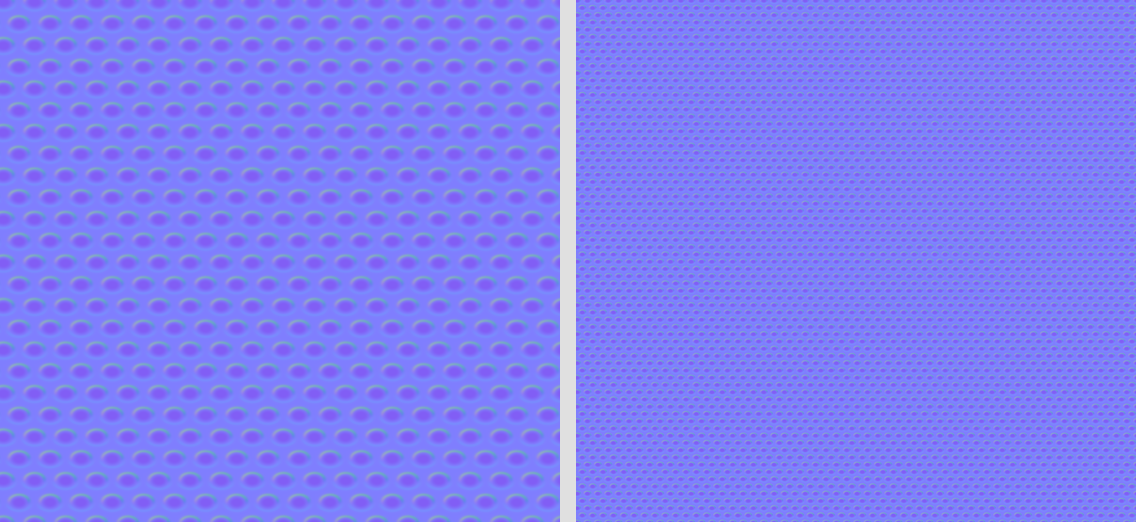
Left: one tile. Right: repeated 3 by 3.
Give the GLSL for this texture map, as a Shadertoy shader.

```glsl
// Tiling normal map of small oval dimples in staggered rows, 18 across and 24 down.
// Each dimple adds a violet floor, a tinted upper rim and a faint lower rim
// to a flat blue ground; all parts are soft functions of an elliptical radius.

// Colour change at offset d (in cell widths) from a dimple centre
vec3 dimple(vec2 d) {
    vec2 q = d / vec2(0.33, 0.235);
    float r = length(q);
    vec2 dir = q / max(r, 0.001);

    // Violet floor, sitting slightly low
    float floorMask = 1.0 - smoothstep(0.35, 1.08, length(q + vec2(0.0, 0.1)));
    vec3 tint = vec3(0.005, -0.125, -0.035) * floorMask;

    // Upper rim: green crest, warm on the left and teal on the right
    float rim = exp(-pow((r - 0.97) / 0.2, 2.0));
    float crest = rim * smoothstep(-0.3, 0.95, dir.y);
    float flank = rim * smoothstep(-0.6, 0.35, dir.y);
    tint += vec3(0.0, 0.17, -0.17) * crest;
    tint += vec3(-0.11 * dir.x - 0.015, 0.0, -0.055) * flank;

    // Lower rim: pale blue
    float lip = exp(-pow((r - 1.25) / 0.2, 2.0)) * (1.0 - smoothstep(-0.85, 0.1, dir.y));
    return tint + vec3(-0.025, 0.05, -0.005) * lip;
}

void mainImage(out vec4 fragColor, in vec2 fragCoord) {
    vec2 p = fragCoord / iResolution.xy * vec2(18.0, 24.0);
    vec3 color = vec3(0.5, 0.495, 0.995);

    // Sum the nearest dimple of three neighbouring rows
    for (int i = -1; i <= 1; i++) {
        float row = floor(p.y) + float(i);
        float shift = 0.61 - 0.5 * mod(row, 2.0);
        float dx = fract(p.x - shift + 0.5) - 0.5;
        float dy = (p.y - row - 0.93) * 0.7;
        color += dimple(vec2(dx, dy));
    }
    fragColor = vec4(clamp(color, 0.0, 1.0), 1.0);
}
```
